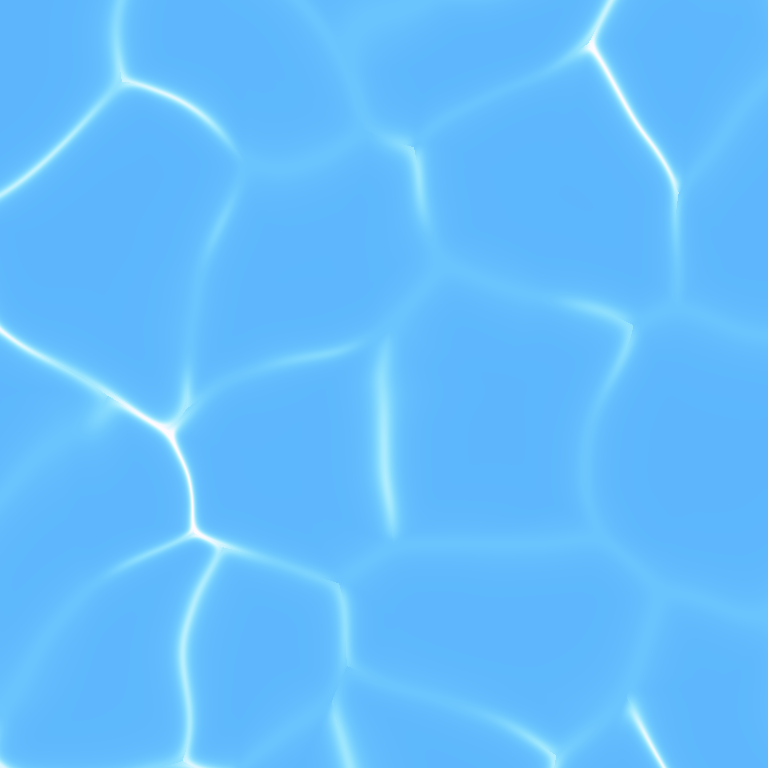
Give the GLSL for this texture, as a Shadertoy shader.

```glsl
// Sunlit pool water: thin wavering caustic lines over a bright blue surface.

vec2 hash2(vec2 p) {
    vec3 q = fract(vec3(p.xyx) * vec3(0.1031, 0.1030, 0.0973));
    q += dot(q, q.yzx + 33.33);
    return fract((q.xx + q.yz) * q.zy);
}

// Two independent channels of smooth value noise
vec2 noise2(vec2 p) {
    vec2 cell = floor(p), f = fract(p);
    vec2 u = f * f * f * (f * (f * 6.0 - 15.0) + 10.0);
    vec2 low = mix(hash2(cell), hash2(cell + vec2(1, 0)), u.x);
    vec2 high = mix(hash2(cell + vec2(0, 1)), hash2(cell + vec2(1, 1)), u.x);
    return mix(low, high, u.y);
}

// Offset from p to the scattered centre of a cell
vec2 toSite(vec2 id, vec2 p) {
    return id + 0.5 + 0.84 * (hash2(id + 71.0) - 0.5) - p;
}

// x: distance to the cell border, softened at junctions
// y: how closely that border follows the main direction, 0 to 1
vec2 border(vec2 p) {
    const float sharpness = 42.0;
    vec2 cell = floor(p), nearest = vec2(9.0);
    for (int y = -2; y <= 2; y++) {
        for (int x = -2; x <= 2; x++) {
            vec2 site = toSite(cell + vec2(x, y), p);
            if (dot(site, site) < dot(nearest, nearest)) nearest = site;
        }
    }
    float total = 1e-30, aligned = 0.0;
    for (int y = -2; y <= 2; y++) {
        for (int x = -2; x <= 2; x++) {
            vec2 site = toSite(cell + vec2(x, y), p);
            vec2 gap = site - nearest;
            if (dot(gap, gap) < 1e-5) continue;
            vec2 normal = normalize(gap);
            float weight = exp(-sharpness * dot(0.5 * (site + nearest), normal));
            float along = dot(normal, vec2(0.87, 0.5));
            total += weight;
            aligned += weight * along * along;
        }
    }
    return vec2(max(-log(total) / sharpness, 0.0), aligned / total);
}

void mainImage(out vec4 fragColor, in vec2 fragCoord) {
    vec2 uv = fragCoord / iResolution.y;

    // Bend the cell network
    const float cells = 3.8;
    vec2 p = uv * cells + 20.0;
    p += 0.32 * (noise2(p * 1.3 + 5.0) - 0.5);
    p += 0.05 * (noise2(p * 2.7 + 40.0) - 0.5);
    vec2 edge = border(p);
    float d = edge.x / cells;

    // Focused stretches are narrow and bright, the others wide and faint
    float strength = noise2(uv * 5.0 + 13.0).x + 0.4 * (edge.y - 0.5);
    float focus = smoothstep(0.30, 0.98, strength);
    float width = mix(0.020, 0.0036, sqrt(focus));
    float peak = mix(0.075, 1.0, focus * focus);
    float light = peak / (1.0 + d * d / (width * width));

    // Slow drift of the water tone
    light += 0.008 * (noise2(uv * 2.5 + 60.0).y - 0.5);

    vec3 color = vec3(0.365 + 0.63 * light,
                      0.715 + 0.285 * (1.0 - exp(-2.6 * light)),
                      0.99 + 0.01 * light);
    fragColor = vec4(clamp(color, 0.0, 1.0), 1.0);
}
```
